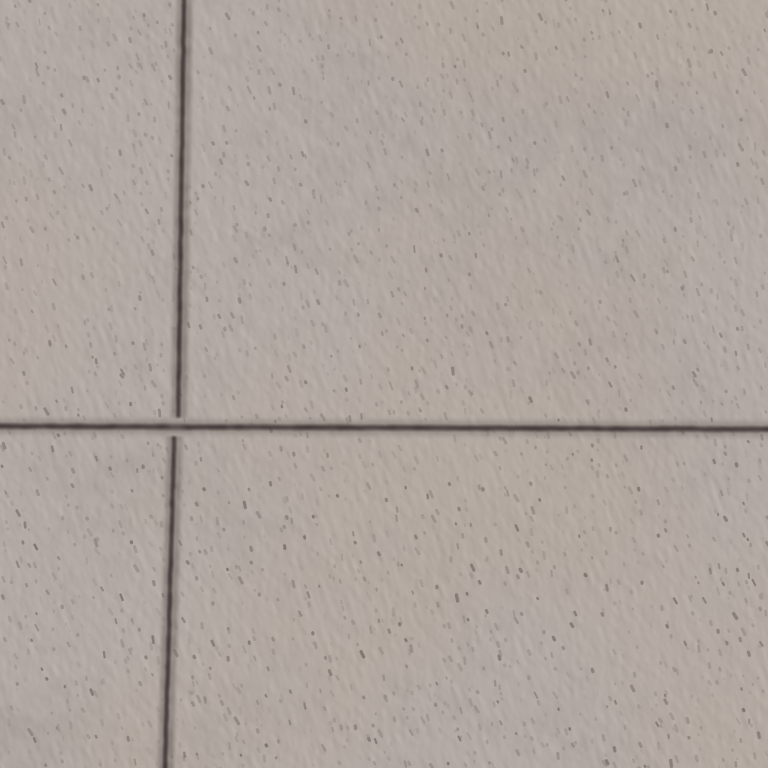
Give the GLSL for this texture, as a Shadertoy shader.

```glsl
const vec3 TILE_LIGHT = vec3(0.705, 0.665, 0.645);
const vec3 TILE_SHADE = vec3(0.665, 0.625, 0.607);
const vec3 TILE_WARM = vec3(0.700, 0.663, 0.622);
const vec3 BEVEL = vec3(0.500, 0.468, 0.450);
const vec3 GROOVE = vec3(0.265, 0.230, 0.228);
const vec3 SPECK = vec3(0.430, 0.390, 0.370);

float hash(vec2 p) {
    vec3 q = fract(vec3(p.xyx) * 0.1031);
    q += dot(q, q.yzx + 33.33);
    return fract((q.x + q.y) * q.z);
}

float valueNoise(vec2 p) {
    vec2 cell = floor(p);
    vec2 f = fract(p);
    f = f * f * (3.0 - 2.0 * f);
    float low = mix(hash(cell), hash(cell + vec2(1, 0)), f.x);
    float high = mix(hash(cell + vec2(0, 1)), hash(cell + vec2(1, 1)), f.x);
    return mix(low, high, f.y);
}

float fbm(vec2 p) {
    float sum = 0.0;
    float weight = 0.5;
    for (int i = 0; i < 4; i++) {
        sum += weight * valueNoise(p);
        p = p * 2.03 + 17.1;
        weight *= 0.5;
    }
    return sum;
}

vec2 rotate(vec2 p, float angle) {
    float c = cos(angle);
    float s = sin(angle);
    return vec2(c * p.x + s * p.y, c * p.y - s * p.x);
}

// Surface height with grain stretched along the slanted brushing direction
float grainHeight(vec2 uv, float slant) {
    vec2 p = rotate(uv, slant);
    return valueNoise(p * vec2(150.0, 62.0)) + 0.5 * valueNoise(p * vec2(260.0, 130.0) + 40.0);
}

// Short slanted pits, at most one per grid cell
float pits(vec2 uv, float count, float chance, float slant, float blur) {
    vec2 home = floor(uv * count);
    float cover = 0.0;
    for (int j = -1; j <= 1; j++) {
        for (int i = -1; i <= 1; i++) {
            vec2 cell = home + vec2(i, j);
            float present = step(hash(cell + 3.7), chance);
            vec2 jitter = vec2(hash(cell + 11.3), hash(cell + 27.9));
            vec2 d = rotate(uv - (cell + jitter) / count, slant + 0.5 * (hash(cell + 51.2) - 0.5));
            float size = hash(cell + 73.1);
            float halfLength = mix(0.0006, 0.0042, size * size);
            d.y -= clamp(d.y, -halfLength, halfLength);
            float radius = mix(0.0012, 0.0022, hash(cell + 91.4));
            float mark = 1.0 - smoothstep(radius - blur, radius + blur, length(d));
            cover = max(cover, present * mark * mix(0.2, 0.85, hash(cell + 64.8)));
        }
    }
    return cover;
}

// Soft falloff from full inside a half width
float band(float d, float halfWidth, float blur) {
    return 1.0 - smoothstep(halfWidth - blur, halfWidth + blur, abs(d));
}

void mainImage(out vec4 fragColor, in vec2 fragCoord) {
    vec2 uv = fragCoord / iResolution.xy;
    float pixel = 1.0 / iResolution.y;
    float slant = 0.33;

    // Tile body with broad stains and embossed grain
    float stain = fbm(uv * 5.0 + 8.0);
    float mottle = fbm(uv * 38.0);
    vec3 color = mix(TILE_LIGHT, TILE_SHADE, smoothstep(0.35, 0.85, 0.5 * stain + 0.5 * mottle));
    color = mix(color, TILE_WARM, 0.6 * smoothstep(0.4, 0.7, fbm(uv * 3.0 + 31.0)));
    vec2 light = vec2(0.0022, 0.0012);
    color += 0.030 * (grainHeight(uv + light, slant) - grainHeight(uv - light, slant));

    // Pits, stronger on the lower tiles
    float blur = max(0.0010, 0.7 * pixel);
    float strength = mix(0.85, 0.55, smoothstep(0.3, 0.7, uv.y));
    color = mix(color, SPECK, strength * pits(uv, 43.0, 0.50, slant, blur));
    color = mix(color, SPECK, 0.35 * pits(uv + 5.3, 67.0, 0.35, slant, blur));

    // Joint distances: the upright joint leans and steps at the crossing
    float wobble = 0.0016 * (fbm(uv * 60.0) - 0.47);
    float across = uv.y - mix(0.4450, 0.4410, uv.x) + wobble;
    float upperX = 0.2320 + 0.0140 * (uv.y - 0.46);
    float lowerX = 0.2148 + 0.0280 * uv.y;
    float upright = uv.x - mix(lowerX, upperX, step(0.0, across)) + wobble;
    float open = smoothstep(0.009, 0.015, abs(across));
    float wear = valueNoise(uv * 90.0);

    // Shaded bevels beside the joints
    float bevelUp = open * band(upright - 0.001, 0.0100, 0.0045);
    float bevelAcross = band(across, 0.0080, 0.0080);
    color = mix(color, BEVEL, bevelUp * mix(0.52, 0.85, wear));
    color = mix(color, BEVEL, bevelAcross * mix(0.55, 0.85, wear));

    // Dark groove cores, fainter where they cross
    float crossing = band(uv.x - 0.229, 0.010, 0.008);
    float coreUp = open * band(upright, 0.0028, 0.0020 + 0.5 * pixel);
    float coreAcross = band(across, 0.0032, 0.0026 + 0.5 * pixel) * (1.0 - 0.35 * crossing);
    color = mix(color, GROOVE, max(coreUp, coreAcross) * mix(0.82, 1.0, wear));

    fragColor = vec4(clamp(color, 0.0, 1.0), 1.0);
}
```
